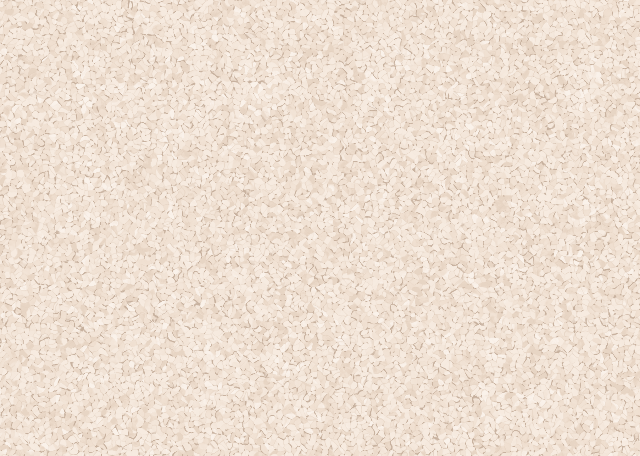
Give the GLSL for this texture, as a WebGL 1 fragment shader.

```glsl
precision highp float;
// Pale cork-like board of tightly pressed, irregular cream grains.
// Stretched cellular noise gives the grains; the distances to the three nearest
// grains give faint seams and small dark crevices where grains meet.
uniform vec2 u_resolution;

vec3 hash3(vec2 cell) {
  vec3 q = fract(cell.xyx * vec3(0.1031, 0.1030, 0.0973));
  q += dot(q, q.yxz + 33.33);
  return fract((q.xxy + q.yzz) * q.zyx);
}

// Layered sines, roughly -1 to 1
float waves(vec2 p) {
  float sum = 0.0;
  float weight = 0.5;
  for (int i = 0; i < 4; i++) {
    sum += weight * sin(p.x + 1.7 * sin(p.y * 0.8)) * sin(p.y + 1.3 * sin(p.x * 0.7));
    p = mat2(1.3, 1.1, -1.1, 1.3) * p + 2.3;
    weight *= 0.65;
  }
  return sum;
}

// Distance from a grain centre, stretched along a random direction
float grainDistance(vec2 offset, vec3 rnd) {
  float angle = 6.2832 * rnd.z;
  vec2 axis = vec2(cos(angle), sin(angle));
  vec2 local = vec2(dot(offset, axis), dot(offset, vec2(-axis.y, axis.x)));
  return length(local * vec2(0.78, 1.22));
}

void main() {
  vec2 uv = gl_FragCoord.xy / u_resolution.y;
  vec2 p = uv * 82.0 + 20.0;
  p += 0.16 * vec2(sin(p.y * 2.3 + sin(p.x * 1.7)), sin(p.x * 2.6 + sin(p.y * 1.9)));

  // Three nearest grains: x holds the distance, y the random tone
  vec2 first = vec2(9.0);
  vec2 second = vec2(9.0);
  vec2 third = vec2(9.0);
  for (int j = -1; j <= 1; j++) {
    for (int i = -1; i <= 1; i++) {
      vec2 cell = floor(p) + vec2(float(i), float(j));
      vec3 rnd = hash3(cell);
      float tone = hash3(cell + 71.0).x;
      vec2 grain = vec2(grainDistance(cell + rnd.xy - p, rnd), tone);
      if (grain.x < first.x) {
        third = second;
        second = first;
        first = grain;
      } else if (grain.x < second.x) {
        third = second;
        second = grain;
      } else if (grain.x < third.x) {
        third = grain;
      }
    }
  }

  // Grain colour, blended softly across each seam
  float gap = second.x - first.x;
  float tone = mix(0.5 * (first.y + second.y), first.y, smoothstep(0.0, 0.22, gap));
  tone += 0.12 * waves(p * 1.9) + 0.10 * waves(uv * 17.0);
  vec3 color = mix(vec3(0.937, 0.872, 0.812), vec3(0.967, 0.922, 0.880), smoothstep(0.05, 0.8, tone));
  color = mix(color, vec3(0.900, 0.825, 0.757), 0.8 * (1.0 - smoothstep(0.02, 0.16, tone)));
  color = mix(color, vec3(0.985, 0.958, 0.935), 0.7 * smoothstep(0.90, 1.02, tone));

  // Faint seams of uneven strength
  float seamStrength = fract((first.y + second.y) * 5.0);
  float seam = (1.0 - smoothstep(0.02, 0.26, gap)) * seamStrength;
  color = mix(color, vec3(0.885, 0.808, 0.738), 0.65 * seam);

  // Dark crevices at some of the corners between three grains
  float corner = 1.0 - smoothstep(0.08, 0.34, third.x - first.x);
  float open = smoothstep(0.40, 0.75, fract((first.y + second.y + third.y) * 7.0));
  color = mix(color, vec3(0.765, 0.675, 0.600), 0.9 * corner * open);

  gl_FragColor = vec4(color, 1.0);
}
```
